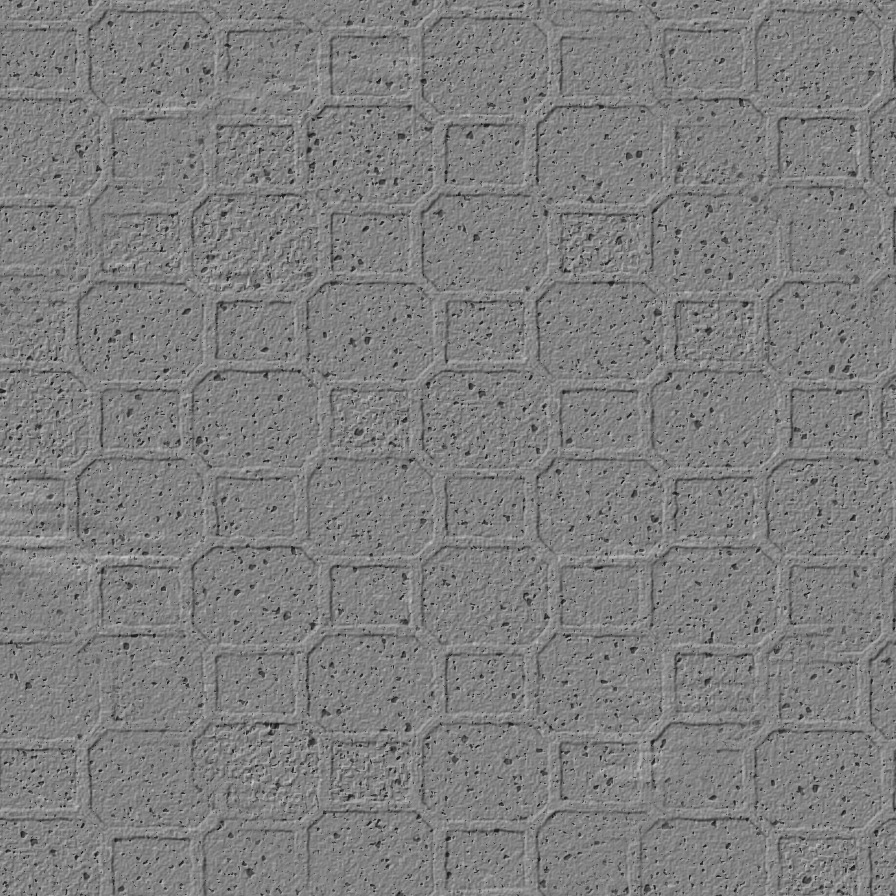
This texture is drawn by a Shadertoy shader. Its source:

```glsl
// Grey pitted paving: octagons and small rectangles in a checkerboard, with raised joints.

const vec2 PITCH = vec2(0.1282, 0.0984);       // spacing of neighbouring blocks
const vec2 FIRST_BLOCK = vec2(0.0286, 0.9258); // centre of the top left octagon
const vec2 OCTAGON_HALF = vec2(0.0703, 0.0543);
const vec2 SQUARE_HALF = vec2(0.0440, 0.0330);
const vec2 TO_LIGHT = vec2(-0.0014, 0.0014);   // light from the upper left
const float STONE_GREY = 0.508;

float hash(vec2 p) {
    vec3 q = fract(p.xyx * 0.1031);
    q += dot(q, q.yzx + 33.33);
    return fract((q.x + q.y) * q.z);
}

float noise(vec2 p) {
    vec2 i = floor(p), f = fract(p);
    f = f * f * (3.0 - 2.0 * f);
    return mix(mix(hash(i), hash(i + vec2(1, 0)), f.x),
               mix(hash(i + vec2(0, 1)), hash(i + vec2(1, 1)), f.x), f.y);
}

// Signed distance to a box with cut corners
float chamferBox(vec2 p, vec2 halfSize, float cut) {
    vec2 a = abs(p) - halfSize;
    return max(max(a.x, a.y), (a.x + a.y + cut) * 0.7071);
}

// x: distance to the nearest block, y: random value of that block
vec2 paving(vec2 p) {
    vec2 q = p - FIRST_BLOCK;
    vec2 cell = round(q / PITCH);
    vec2 nearest = vec2(1.0, 0.0);
    for (int y = -1; y <= 1; y++)
    for (int x = -1; x <= 1; x++) {
        vec2 id = cell + vec2(x, y);
        vec2 local = q - id * PITCH;
        bool octagon = mod(id.x + id.y, 2.0) < 0.5;
        float d = octagon ? chamferBox(local, OCTAGON_HALF, 0.0205)
                          : chamferBox(local, SQUARE_HALF, 0.0025);
        if (d < nearest.x) nearest = vec2(d, hash(id + 57.0));
    }
    return nearest;
}

// Depth of scattered ragged holes
float pits(vec2 p, float density, float presence) {
    vec2 q = p * density;
    q += 0.3 * vec2(noise(q * 3.5), noise(q * 3.5 + 41.0));
    vec2 cell = floor(q);
    float depth = 0.0;
    for (int y = -1; y <= 1; y++)
    for (int x = -1; x <= 1; x++) {
        vec2 id = cell + vec2(x, y);
        vec2 centre = id + vec2(hash(id + 11.0), hash(id + 23.0));
        float size = hash(id + 37.0);
        float radius = mix(0.09, 0.27, size * size * size);
        float hole = 1.0 - smoothstep(radius * 0.5, radius * 1.25, length(q - centre));
        depth = max(depth, hole * step(hash(id + 71.0), presence));
    }
    return depth;
}

// x: height, y: hole depth, z: distance to block edge, w: roughness of the block
vec4 surface(vec2 p) {
    vec2 wobble = vec2(noise(p * 90.0), noise(p * 90.0 + 19.0)) - 0.5;
    vec2 block = paving(p + 0.003 * wobble);
    float joint = smoothstep(-0.0025, 0.002, block.x);
    float rough = smoothstep(0.6, 1.0, block.y) * (1.0 - joint);
    float patches = noise(p * 24.0);
    float holes = pits(p, 62.0, 0.35 + 0.5 * patches) * (1.0 - 0.7 * joint);
    holes = max(holes, 0.75 * pits(p + 3.7, 125.0, 0.25 + 0.35 * patches + 0.2 * rough));
    float grain = 0.13 * noise(p * 410.0) + 0.08 * noise(p * 190.0);
    float grit = smoothstep(0.45, 0.8, noise(p * 230.0 + 9.0));
    float height = 0.22 * joint + grain + (0.05 + 0.14 * rough) * grit - 0.14 * holes;
    return vec4(height, holes, block.x, rough);
}

// Thin line at a given distance from the block edge
float edgeLine(float d, float at, float width) {
    float x = (d - at) / width;
    return exp(-x * x);
}

float stoneTone(vec2 p) {
    vec4 s = surface(p);
    float relief = s.x - surface(p + TO_LIGHT).x;
    float tone = STONE_GREY + clamp(relief, -0.2, 0.14);
    tone -= 0.22 * s.y;

    // Broken dark seams beside and along the joints
    float breakup = smoothstep(0.2, 0.75, noise(p * 75.0 + 5.0));
    tone -= 0.13 * breakup * edgeLine(s.z, -0.001, 0.0014);
    tone -= 0.06 * (1.0 - breakup) * edgeLine(s.z, 0.0045, 0.001);
    tone += 0.025 * smoothstep(0.0, 0.003, s.z);

    // Pale chips and horizontal scrapes
    float chips = smoothstep(0.86, 0.96, noise(p * 170.0 + 31.0));
    float scraped = smoothstep(0.72, 0.9, noise(p * vec2(7.0, 13.0) + 3.0));
    float streak = noise(p * vec2(22.0, 190.0)) - 0.4;
    return tone + 0.09 * chips + 0.16 * scraped * streak;
}

void mainImage(out vec4 fragColor, in vec2 fragCoord) {
    vec2 uv = fragCoord / iResolution.xy;
    // A half-shifted copy fills the corners so that opposite edges join
    vec2 fromCentre = abs(uv - 0.5);
    float corner = smoothstep(0.57, 0.70, fromCentre.x + fromCentre.y);
    float tone = mix(stoneTone(uv), stoneTone(fract(uv + 0.5)), corner);
    fragColor = vec4(vec3(clamp(tone, 0.12, 0.85)), 1.0);
}
```
